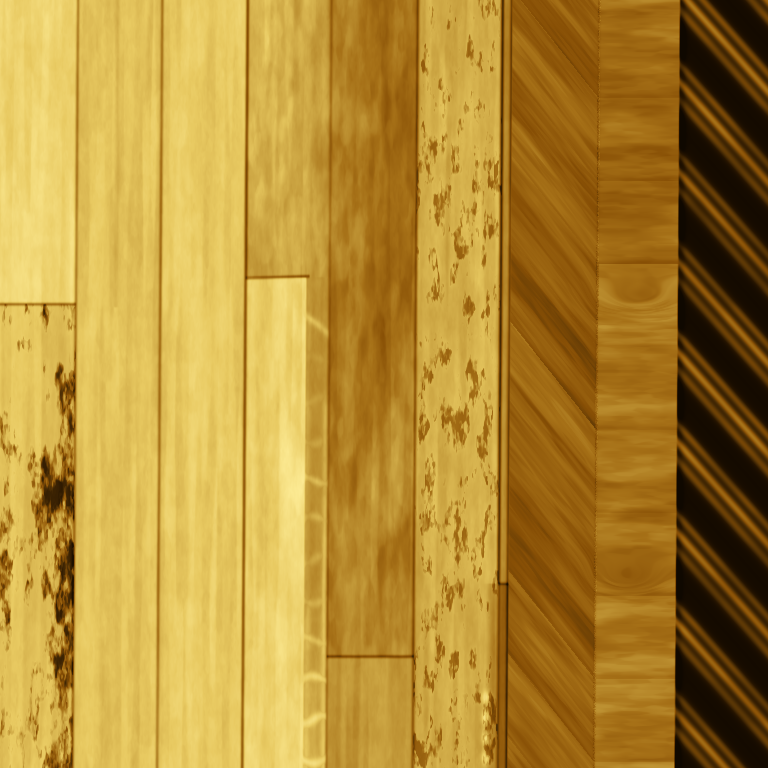
Write a three.js fragment shader that draws this texture.

```glsl
// Upright wooden boards, pale at the left, then a chevron panel and dark slanted ribs.
// Every part sets one tone value, which a six-colour wood ramp turns into colour;
// stains and grain come from stretched, smoothly blended cellular noise.
#define SOFT 0.0016
#define LEAN 0.007
#define SEAM_WIDTH 0.0022
#define SEAM_DEPTH 1.7
#define GRAIN 0.55
#define STAIN 1.5
#define CHEVRON_SLOPE 1.25
#define BLOCK_HEIGHT 0.108
#define RIB_SLOPE 1.12
#define RIB_PERIOD 0.117
#define RUNG_PERIOD 0.052

varying vec2 vUv;

float hash(vec2 p) {
  return fract(sin(dot(p, vec2(127.1, 311.7))) * 4375.85);
}

// Cellular noise: scattered points blend their random values by distance.
float cells(vec2 p) {
  vec2 id = floor(p), f = fract(p);
  float sum = 0.0, total = 0.0;
  for (int j = -1; j <= 1; j++) {
    for (int i = -1; i <= 1; i++) {
      vec2 o = vec2(float(i), float(j)), c = id + o;
      vec2 d = o + vec2(hash(c), hash(c + 37.0)) - f;
      float w = exp(-7.0 * dot(d, d));
      sum += w * hash(c + 71.0);
      total += w;
    }
  }
  return sum / total;
}

float mottle(vec2 p) {
  return 0.5 * cells(p) + 0.3 * cells(p * 2.3 + 9.0) + 0.2 * cells(p * 5.1 + 4.0);
}

float past(float x, float edge) { return smoothstep(edge - SOFT, edge + SOFT, x); }
float within(float x, float a, float b) { return past(x, a) * (1.0 - past(x, b)); }
float bump(float x, float c, float w) { float d = (x - c) / w; return exp(-d * d); }

vec3 woodRamp(float t) {
  vec3 c = mix(vec3(0.06, 0.03, 0.0), vec3(0.15, 0.08, 0.0), clamp(t + 1.0, 0.0, 1.0));
  c = mix(c, vec3(0.33, 0.20, 0.02), clamp(t, 0.0, 1.0));
  c = mix(c, vec3(0.53, 0.31, 0.02), clamp(t - 1.0, 0.0, 1.0));
  c = mix(c, vec3(0.65, 0.44, 0.09), clamp(t - 2.0, 0.0, 1.0));
  c = mix(c, vec3(0.77, 0.61, 0.23), clamp(t - 3.0, 0.0, 1.0));
  c = mix(c, vec3(0.91, 0.79, 0.38), clamp(t - 4.0, 0.0, 1.0));
  return mix(c, vec3(0.99, 0.92, 0.58), clamp(t - 5.0, 0.0, 1.0));
}

float seam(float x, float c) { return SEAM_DEPTH * bump(x, c, SEAM_WIDTH); }

float planks(vec2 p) {
  float x = p.x, y = p.y;
  float blot = mottle(p * vec2(32.0, 9.0));
  float fleck = mottle(p * vec2(95.0, 32.0) + 20.0);
  float fibre = cells(p * vec2(130.0, 5.0)) - 0.5;

  // Board tones, left to right
  float worn = 4.85 - 4.5 * smoothstep(0.52, 0.8, 0.5 * (blot + fleck) + 0.09 * bump(x, 0.09, 0.02));
  float t = mix(worn, 5.35, past(y, 0.604));
  t = mix(t, 4.85 - 0.4 * bump(x, 0.15, 0.003) * past(y, 0.6), past(x, 0.098));
  t = mix(t, 5.0, past(x, 0.208));
  float upper = 4.25 + STAIN * (blot - 0.5) - 0.5 * smoothstep(0.37, 0.43, x);
  float lower = 5.4 + 0.8 * (blot - 0.5) - 0.3 * bump(x, 0.345, 0.01);

  // Brown strip crossed by pale, uneven rungs
  float row = (y + 0.005 * sin(x * 110.0 + y * 31.0) - 0.427) / RUNG_PERIOD + 0.5;
  float rung = bump(fract(row), 0.5, 0.12) * (0.35 + 0.65 * hash(vec2(floor(row), 3.0)));
  float rail = 0.6 * bump(x, 0.424, 0.004) + 0.35 * bump(x, 0.402, 0.004);
  float strip = 3.75 + max(rung, rail) * 1.3 * (1.0 - 0.7 * smoothstep(0.46, 0.5, y));
  strip += 0.8 * bump(y + 0.8 * (x - 0.413), 0.577, 0.006);
  lower = mix(lower, strip + 0.5 * (1.0 - smoothstep(0.0, 0.3, y)), past(x, 0.398));
  t = mix(t, mix(lower, upper, past(y, 0.639)), past(x, 0.319));

  float stained = 3.35 + 1.9 * (blot - 0.5) - 0.7 * bump(x, 0.50, 0.025) * smoothstep(0.3, 0.6, y);
  t = mix(t, mix(3.85, stained, past(y, 0.145)), past(x, 0.428));
  float speckled = 4.45 + 0.8 * (blot - 0.5) - 2.0 * smoothstep(0.57, 0.8, fleck);
  t = mix(t, speckled, past(x, 0.541));
  float foot = 1.0 - past(y, 0.24);
  t -= 0.8 * foot * bump(x, 0.645, 0.008);
  t += 1.4 * bump(x, 0.636, 0.006) * bump(fract(y * 38.0), 0.5, 0.3) * (1.0 - past(y, 0.105));
  t = mix(t, mix(3.6, 2.5, foot), past(x, 0.651));
  t += GRAIN * fibre + 0.5 * (fleck - 0.5);

  // Seams and board ends
  t -= seam(x, 0.098) + seam(x, 0.208) + 1.6 * seam(x, 0.319) + 0.6 * seam(x, 0.428);
  t -= 1.0 * seam(x, 0.541) + (1.8 - foot) * seam(x, 0.651) + 1.2 * seam(x, 0.663);
  t -= 1.2 * seam(y, 0.604) * (1.0 - past(x, 0.098));
  t -= 1.2 * seam(y - 0.03 * (x - 0.36), 0.639) * within(x, 0.319, 0.402);
  t -= 1.1 * seam(y, 0.145) * within(x, 0.428, 0.541);
  return t - 0.9 * seam(y, 0.24) * within(x, 0.651, 0.664);
}

// Slanted grain on the left meets level blocks on the right.
float chevron(vec2 p) {
  float right = past(p.x, 0.777);
  float level = p.y + CHEVRON_SLOPE * min(p.x - 0.777, 0.0);
  float at = (level - 0.98) / BLOCK_HEIGHT;
  float tone = hash(vec2(floor(at), 5.0 + right)) - 0.5;
  vec2 k1 = (p - vec2(0.833, 0.61)) * vec2(20.0, 45.0);
  vec2 k2 = (p - vec2(0.822, 0.245)) * vec2(22.0, 45.0);
  float knot = exp(-dot(k1, k1)) + exp(-dot(k2, k2));
  float grain = mottle(vec2(p.x * 9.0, (level + 0.035 * knot) * 48.0));
  float t = mix(2.35, 3.1, right) + 0.7 * tone + 1.7 * (grain - 0.5) - 0.3 * knot;
  return t - 0.35 * bump(fract(at), 0.02, 0.035) - 0.25 * bump(p.x, 0.777, 0.002);
}

// Three rounded ridges between deep shadows in every period.
float ribs(vec2 p) {
  float s = fract((0.937 - p.y - RIB_SLOPE * (p.x - 0.898)) / RIB_PERIOD);
  float ridge = 1.6 * bump(s, 0.33, 0.07) + 2.3 * bump(s, 0.53, 0.07) + 1.5 * bump(s, 0.73, 0.08);
  float wear = 0.75 + 0.5 * cells(p * vec2(14.0, 18.0));
  return -0.8 + 1.15 * ridge * wear + 0.7 * bump(s, 0.53, 0.26) - 0.8 * bump(p.x, 0.884, 0.006);
}

void main() {
  vec2 p = vec2(vUv.x - LEAN * (vUv.y - 0.5), vUv.y);
  float tone = mix(planks(p), chevron(p), past(p.x, 0.664));
  tone = mix(tone, ribs(p), past(p.x, 0.882));
  gl_FragColor = vec4(woodRamp(tone), 1.0);
}
```
